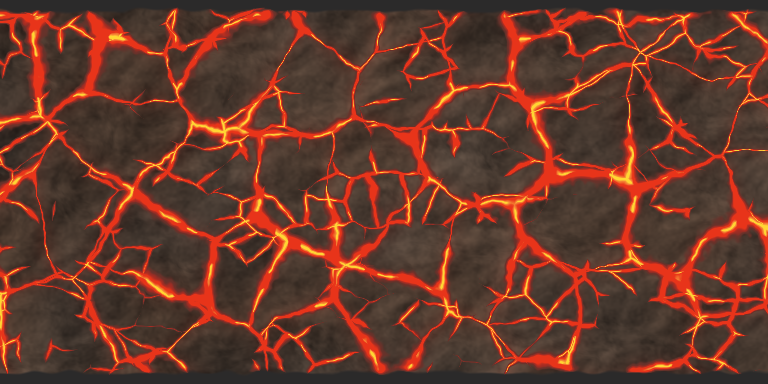
A Shadertoy shader for this texture:

```glsl
// Cracked dark volcanic rock with a glowing network of lava veins.

#define MAIN_CELLS   4.4               // large plates per canvas height
#define FINE_CELLS   vec2(8.5, 12.5)   // small crack cells, flattened
#define WARP         0.10              // wander of the cracks
#define MAIN_WIDTH   vec2(0.0016, 0.0088)
#define FINE_WIDTH   vec2(0.0011, 0.0038)
#define ROCK_COLOR   vec3(0.265, 0.215, 0.180)
#define BAND_COLOR   vec3(0.170, 0.165, 0.165)
#define DIM_COLOR    vec3(0.410, 0.195, 0.165)
#define EMBER_COLOR  vec3(0.630, 0.175, 0.140)
#define LAVA_COLOR   vec3(0.910, 0.205, 0.100)
#define ORANGE_COLOR vec3(0.960, 0.520, 0.200)
#define YELLOW_COLOR vec3(1.000, 0.840, 0.200)

vec2 hash22(vec2 p) {
    vec3 q = fract(vec3(p.xyx) * vec3(0.1031, 0.1030, 0.0973));
    q += dot(q, q.yzx + 33.33);
    return fract((q.xx + q.yz) * q.zy);
}

float noise(vec2 p) {
    vec2 i = floor(p), f = fract(p);
    f = f * f * (3.0 - 2.0 * f);
    float low  = mix(hash22(i).x, hash22(i + vec2(1, 0)).x, f.x);
    float high = mix(hash22(i + vec2(0, 1)).x, hash22(i + vec2(1, 1)).x, f.x);
    return mix(low, high, f.y);
}

float fbm(vec2 p) {
    float sum = 0.0, amp = 0.5;
    for (int k = 0; k < 5; k++) {
        sum += amp * noise(p);
        p = mat2(1.6, 1.2, -1.2, 1.6) * p + 17.3;
        amp *= 0.5;
    }
    return sum;
}

// Distances to the nearest and second nearest Voronoi borders, in cells.
vec2 cellBorders(vec2 p) {
    vec2 cell = floor(p), nearCell = cell, toNear = vec2(0);
    float best = 1e3;
    for (int y = -1; y <= 1; y++)
    for (int x = -1; x <= 1; x++) {
        vec2 c = cell + vec2(x, y);
        vec2 r = c + hash22(c + 50.0) - p;
        if (dot(r, r) < best) { best = dot(r, r); toNear = r; nearCell = c; }
    }
    vec2 borders = vec2(1e3);
    for (int y = -2; y <= 2; y++)
    for (int x = -2; x <= 2; x++) {
        if (x == 0 && y == 0) continue;
        vec2 c = nearCell + vec2(x, y);
        vec2 r = c + hash22(c + 50.0) - p;
        float d = dot(0.5 * (toNear + r), normalize(r - toNear));
        if (d < borders.x) borders = vec2(d, borders.x);
        else borders.y = min(borders.y, d);
    }
    return borders;
}

// Rock lit from the upper left, with broad stains and fine grain.
vec3 rockColor(vec2 p) {
    vec2 q = p * vec2(9.0, 11.0);
    q += 1.2 * fbm(q * 0.6);
    float relief = fbm(q) - fbm(q + vec2(0.16, -0.16));
    float stain = fbm(p * 3.0 + 40.0) - 0.5;
    float grain = noise(p * 110.0) - 0.5;
    float light = 1.0 + 1.5 * relief + 0.55 * stain + 0.13 * grain;
    vec3 tint = vec3(0.025, 0.0, -0.015) * (noise(p * 5.0 + 9.0) - 0.5);
    return (ROCK_COLOR + tint) * clamp(light, 0.5, 1.6);
}

void mainImage(out vec4 fragColor, in vec2 fragCoord) {
    vec2 p = fragCoord / iResolution.y;
    vec2 wander = vec2(fbm(p * 5.5 + 3.0), fbm(p * 5.5 + 71.0)) - 0.5;
    vec2 q = p + WARP * wander;
    float rough = 0.7 + 0.6 * noise(p * 65.0);

    // Main veins: uneven width, swollen where they meet
    vec2 borders = cellBorders(q * MAIN_CELLS);
    float mainDist = borders.x / MAIN_CELLS;
    float junction = 1.0 - smoothstep(0.0, 0.2, borders.y);
    float swell = smoothstep(0.22, 0.8, noise(p * 7.0 + 23.0));
    float width = mix(MAIN_WIDTH.x, MAIN_WIDTH.y, swell) * (1.0 + 0.9 * junction);
    float heat = exp(-mainDist * rough / width);

    // Fine cracks: broken branches, more common beside the veins
    float fineDist = cellBorders((q + 0.4 * WARP * wander.yx) * FINE_CELLS + 7.0).x
                   / length(FINE_CELLS) * 1.414;
    float beside = 1.0 - smoothstep(0.0, 0.06, mainDist);
    float branch = smoothstep(0.46, 0.74, noise(p * vec2(8.0, 11.0) + 31.0) + 0.13 * beside);
    float fineWidth = mix(FINE_WIDTH.x, FINE_WIDTH.y, branch);
    heat = max(heat, branch * exp(-fineDist * rough / fineWidth));

    // Ragged bare bands along the top and bottom
    float margin = min(p.y - 0.028, 0.974 - p.y) + 0.016 * (noise(p * 22.0) - 0.5);
    float inside = smoothstep(-0.003, 0.006, margin);
    heat *= smoothstep(-0.004, 0.014, margin);

    // Rock, warmed beside the veins, then lava by rising heat
    vec3 color = rockColor(p);
    color += vec3(0.09, 0.0, -0.005) * exp(-mainDist / 0.018);
    color = mix(BAND_COLOR, color, inside);
    color = mix(color, DIM_COLOR, smoothstep(0.04, 0.13, heat));
    color = mix(color, EMBER_COLOR, smoothstep(0.13, 0.26, heat));
    color = mix(color, LAVA_COLOR, smoothstep(0.24, 0.42, heat));
    float glow = heat * smoothstep(0.25, 0.65, noise(p * 30.0 + 11.0));
    color = mix(color, ORANGE_COLOR, smoothstep(0.45, 0.72, glow));
    color = mix(color, YELLOW_COLOR, smoothstep(0.68, 0.88, glow));
    fragColor = vec4(color, 1.0);
}
```
